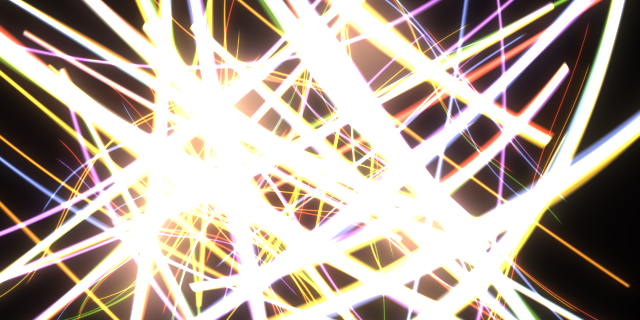
Write a Shadertoy shader that draws this background.

```glsl
// Overexposed light ribbons criss-crossing on black. Mostly diagonal beams meet
// around a few bright hubs; wide ones weave coloured strands that add up to
// white, narrow ones keep one hue. Braided thin threads and halos fill the gaps.

float hash(float n) {
    return fract(sin(n * 127.1 + 3.7) * 43758.5453);
}

vec3 lightColor(float h) {
    vec3 hues[6] = vec3[6](
        vec3(1.0, 0.78, 0.16), vec3(1.0, 0.26, 0.12), vec3(0.74, 0.42, 1.0),
        vec3(1.0, 0.58, 0.12), vec3(0.45, 0.58, 1.0), vec3(0.34, 0.62, 0.1));
    return hues[int(min(5.0, 6.0 * pow(h, 1.25)))];
}

// Places where the beams gather
vec2 hub(int i) {
    vec2 hubs[5] = vec2[5](vec2(0.74, 0.68), vec2(1.14, 0.86),
        vec2(0.54, 0.42), vec2(0.46, 0.15), vec2(1.32, 0.27));
    return hubs[i % 5];
}

// Solid band of half width w
float band(float d, float w, float soft) {
    return 1.0 - smoothstep(w - soft, w + soft, abs(d));
}

// Coordinates along (x) and across (y) a line through a point
vec2 lineSpace(vec2 p, vec2 origin, float angle) {
    vec2 dir = vec2(cos(angle), sin(angle));
    vec2 q = p - origin;
    return vec2(dot(q, dir), dot(q, vec2(-dir.y, dir.x)));
}

// Mostly falling diagonals, fewer rising ones, some steep
float beamAngle(float kind, float jitter) {
    float angle = kind < 0.5 ? -0.8 : (kind < 0.84 ? 0.75 : 1.5);
    return angle + 0.65 * (jitter - 0.5);
}

// One beam: three woven strands, a white core if wide, and a halo
vec3 beam(vec2 p, int index, float px) {
    float id = float(index) + 31.0;
    vec2 jitter = vec2(hash(id + 0.1), hash(id + 0.2)) - 0.5;
    float angle = beamAngle(fract(id * 0.4142), hash(id + 0.3));
    vec2 q = lineSpace(p, hub(index) + vec2(0.46, 0.34) * jitter, angle);

    // Gentle bend, and a swelling near the hub
    float bend = 0.4 * pow(hash(id + 0.4) * 2.0 - 1.0, 3.0);
    float d = (q.y - bend * q.x * q.x) / sqrt(1.0 + 4.0 * bend * bend * q.x * q.x);
    float size = fract(id * 0.618);
    float w = (0.004 + 0.021 * size * size) * (0.85 + 0.5 * exp(-q.x * q.x * 9.0));
    float reach = 0.5 + 1.1 * hash(id + 0.5);
    float wide = smoothstep(0.35, 0.6, size);

    vec3 light = vec3(0.0), tint = vec3(0.0);
    for (int k = 0; k < 3; k++) {
        float strand = id + 0.13 * float(k) + 0.61;
        vec3 hue = lightColor(hash(wide > 0.2 ? strand : id + 0.61));
        float wave = sin(q.x * (2.0 + 3.0 * hash(strand + 7.0)) + 6.28 * hash(strand + 9.0));
        light += mix(0.42, 0.75, wide) * hue * band(d - 0.8 * w * wave, w * 0.9, px + 0.22 * w);
        tint += hue / 3.0;
    }
    light += 0.8 * wide * band(d, w * 0.75, px + 0.35 * w);
    vec3 halo = mix(tint, vec3(1.0, 0.75, 0.65), 0.3);
    halo *= mix(0.13, 0.28, wide) * exp(-abs(d) / (0.02 + 1.1 * w));
    return light * band(q.x, reach, 0.006) + halo * band(q.x, reach, 0.06);
}

// One thin wavy thread; threads of a braid share the path but not the phase
vec3 thread(vec2 p, float braid, float id, float px) {
    float turn = 6.2832 * hash(braid + 0.15);
    float spread = 0.15 + 0.85 * hash(braid + 0.25);
    vec2 origin = vec2(1.03, 0.47) + spread * vec2(0.75, 0.45) * vec2(cos(turn), sin(turn));
    vec2 q = lineSpace(p, origin, beamAngle(1.0 - hash(braid + 0.35), hash(id + 0.3) * 0.3 + hash(braid) * 1.2));

    float freq = 4.0 + 6.0 * hash(braid + 0.45);
    float amp = 0.35 * (0.2 + hash(braid + 0.55)) / freq;
    float phase = 6.28 * hash(braid + 0.65) + 1.4 * (hash(id + 0.75) - 0.5);
    float slope = amp * freq * cos(q.x * freq + phase);
    float d = (q.y - amp * sin(q.x * freq + phase)) / sqrt(1.0 + slope * slope);

    float reach = 0.2 + 0.5 * hash(id + 0.85);
    float size = hash(id + 0.95);
    float w = (0.0013 + 0.006 * size * size * size) * (1.0 - 0.6 * smoothstep(0.0, reach, abs(q.x)));
    float line = 0.75 * band(d, w, px) + 0.1 * exp(-abs(d) / 0.014);
    return lightColor(hash(id + 0.05)) * line * band(q.x, reach, 0.02);
}

void mainImage(out vec4 fragColor, in vec2 fragCoord) {
    float px = 1.0 / iResolution.y;
    vec2 p = fragCoord * px;

    // Faint haze, fading towards the sides
    vec2 fromCenter = p - vec2(0.85, 0.5);
    vec3 color = vec3(0.12, 0.075, 0.09) * exp(-1.4 * dot(fromCenter, fromCenter));

    // Hot glow around the hubs
    for (int i = 0; i < 5; i++) {
        vec2 q = p - hub(i);
        color += vec3(0.55, 0.42, 0.34) * exp(-38.0 * dot(q, q));
    }

    for (int i = 0; i < 38; i++) {
        color += beam(p, i, px);
    }
    for (int i = 0; i < 84; i++) {
        color += thread(p, floor(float(i) / 3.0) + 101.0, float(i) + 211.0, px);
    }

    // Overexposure: excess light spills into the other channels
    float excess = dot(max(color - 1.0, 0.0), vec3(0.333));
    color = min(color + 0.25 * excess, 1.0);
    fragColor = vec4(color, 1.0);
}
```
